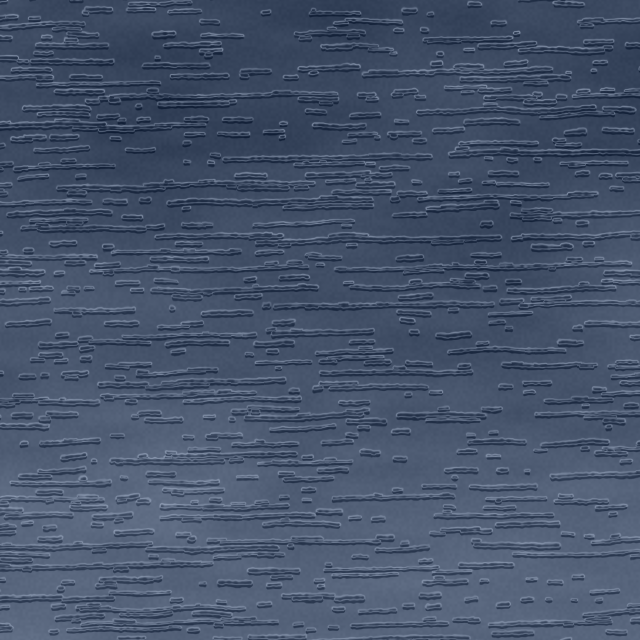
Write a WebGL 1 fragment shader that draws this texture.

```glsl
precision highp float;

// Blue-grey embossed wood grain: scattered horizontal dashes pressed into a sheet.
// Layers of jittered capsules form one distance field, shaded with light rims,
// dark cores and a shadow underneath, over a mottled vertical gradient.

uniform vec2 u_resolution;

float hash(vec2 cell) {
  vec3 q = fract(cell.xyx * vec3(0.1031, 0.1030, 0.0973));
  q += dot(q, q.yzx + 33.33);
  return fract((q.x + q.y) * q.z);
}

float noise(vec2 p) {
  vec2 i = floor(p);
  vec2 f = fract(p);
  f = f * f * (3.0 - 2.0 * f);
  float low = mix(hash(i), hash(i + vec2(1.0, 0.0)), f.x);
  float high = mix(hash(i + vec2(0.0, 1.0)), hash(i + 1.0), f.x);
  return mix(low, high, f.y);
}

// Distance to the nearest dash; each layer holds shorter dashes than the last
float grainDistance(vec2 p) {
  float nearest = 1.0;
  float width = 0.4;
  const float rowHeight = 0.033;
  for (int layer = 0; layer < 5; layer++) {
    float seed = float(layer) * 71.0 + 13.0;
    float y = p.y / rowHeight + 0.27 * float(layer) + 20.0;
    float row = floor(y);
    float x = p.x / width + 7.0 * hash(vec2(row, seed)) + 20.0;
    vec2 id = vec2(floor(x), row) + seed;
    vec2 local = (vec2(fract(x), fract(y)) - 0.5) * vec2(width, rowHeight);

    // Random length, place and thickness, kept clear of the cell edges
    float room = width * 0.5 - 0.009;
    float halfLength = room * mix(0.2, 1.0, hash(id + 3.7));
    local.x -= (room - halfLength) * (2.0 * hash(id + 9.1) - 1.0);
    local.y -= 0.014 * (hash(id + 17.3) - 0.5);
    float radius = mix(0.0019, 0.0034, hash(id + 29.9));
    float d = length(vec2(max(abs(local.x) - halfLength, 0.0), local.y)) - radius;
    if (hash(id + 41.2) < 0.6 - 0.06 * float(layer)) nearest = min(nearest, d);
    width *= 0.55;
  }
  return nearest;
}

void main() {
  vec2 p = gl_FragCoord.xy / u_resolution.y;
  float soft = max(0.0011, 0.6 / u_resolution.y);

  // Slight upward tilt and wavering of the grain
  vec2 g = p;
  g.y -= 0.018 * p.x;
  g.y += 0.006 * (noise(p * vec2(13.0, 22.0)) - 0.5);
  g.y += 0.0018 * (noise(p * vec2(70.0, 60.0) + 40.0) - 0.5);

  float ragged = 0.0018 * (noise(p * vec2(190.0, 210.0)) - 0.5);
  float d = grainDistance(g) + ragged;
  float above = grainDistance(g + vec2(0.0, 0.0036)) + ragged;

  // Relief masks
  float rim = exp(-pow(d / (soft * 1.2), 2.0));
  float inside = 1.0 - smoothstep(-soft, soft, d);
  float core = 1.0 - smoothstep(-0.0032, -0.0008, d);
  float shadow = (1.0 - smoothstep(-soft, soft * 1.3, above)) * (1.0 - 0.8 * inside);

  // Sheet brightness: darker at the top, with broad smears and fine grain
  float tone = mix(0.363, 0.212, smoothstep(-0.1, 1.0, p.y));
  tone += 0.060 * (noise(p * vec2(4.0, 9.0) + 5.0) - 0.5);
  tone += 0.040 * (noise(p * vec2(11.0, 34.0) + 70.0) - 0.5);
  tone += 0.024 * (noise(p * 240.0) - 0.5);

  // Rims catch more light near the top, shadows deepen near the bottom
  float wear = 0.6 + 0.8 * noise(p * vec2(45.0, 80.0) + 11.0);
  tone += rim * wear * mix(0.105, 0.195, p.y) * (1.0 - 0.6 * shadow);
  tone -= core * mix(0.115, 0.07, p.y);
  tone -= shadow * mix(0.175, 0.115, p.y);

  gl_FragColor = vec4(vec3(tone) + vec3(0.0, 0.054, 0.145), 1.0);
}
```
